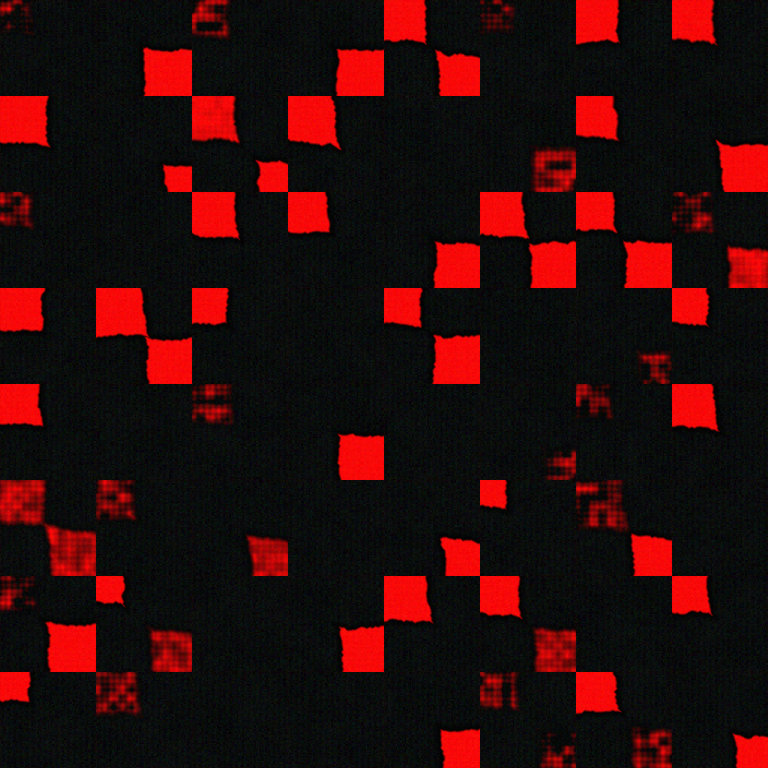
Give the GLSL for this pattern, as a three.js fragment shader.

```glsl
// Grid of near-black woven tiles with ragged red squares growing from opposite tile corners.
varying vec2 vUv;

const float TILES = 8.0;            // tiles along each side
const float GRAIN_CELLS = 512.0;    // grain cells along each side
const float WEAVE_FREQ = 16.0;      // weave threads per tile
const float TOP_LEFT_SHARE = 0.58;  // chance of a square in the top left corner
const float LOW_RIGHT_SHARE = 0.46; // chance of a square in the lower right corner
const float MIN_SIZE = 0.26;        // square side in tiles
const float MAX_SIZE = 0.50;
const float EDGE_SOFT = 0.017;      // half width of the free edges
const float HALO_WIDTH = 0.09;      // dark rim outside the free edges
const float GRAIN_AMOUNT = 0.045;
const float TAU = 6.2831853;
const vec3 GROUND = vec3(0.036, 0.047, 0.046);
const vec3 RED = vec3(0.99, 0.035, 0.035);

vec3 hash3(vec2 p) {
  vec3 q = fract(p.xyx * vec3(0.1031, 0.1030, 0.0973));
  q += dot(q, q.yxz + 33.33);
  return fract((q.xxy + q.yzz) * q.zyx);
}

float valueNoise(vec2 p) {
  vec2 i = floor(p);
  vec2 f = fract(p);
  f = f * f * (3.0 - 2.0 * f);
  float low = mix(hash3(i).x, hash3(i + vec2(1.0, 0.0)).x, f.x);
  float high = mix(hash3(i + vec2(0.0, 1.0)).x, hash3(i + 1.0).x, f.x);
  return mix(low, high, f.y);
}

// Wavering outline of a free edge, flared towards the outer corner.
float freeEdge(float along, float size, float tilt, float seed) {
  float t = clamp(along / size, 0.0, 1.1);
  float wave = valueNoise(vec2(along * 9.0, seed)) - 0.5;
  float fray = valueNoise(vec2(along * 34.0, seed + 7.0)) - 0.5;
  return size * (0.98 + tilt * (t - 0.5) + 0.05 * t * t * t * t) + 0.035 * wave + 0.018 * fray;
}

// x: red coverage, y: dark halo, for a square anchored at q = 0.
vec2 cornerSquare(vec2 q, vec2 id, float share, float seed, float weave) {
  vec3 pick = hash3(id + seed);
  vec3 form = hash3(id + seed + 53.0);
  if (pick.x > share) return vec2(0.0);

  float size = mix(MIN_SIZE, MAX_SIZE, pow(pick.y, 0.65));
  float key = floor(pick.z * 400.0) + seed;
  vec2 tilt = (form.xy - 0.5) * 0.16;
  vec2 reach = vec2(freeEdge(q.y, size, tilt.x, key),
                    freeEdge(q.x, size, tilt.y, key + 31.0));
  vec2 gap = q - reach;
  float outside = max(gap.x, gap.y);

  // Small squares are more often worn away in patches.
  float wear = smoothstep(0.64, 1.0, form.z + 0.22 * (1.0 - pick.y) - 0.06);
  float patches = valueNoise(q * 11.0 + key);
  float soft = EDGE_SOFT + 0.035 * wear;
  float cover = 1.0 - smoothstep(-soft, soft, outside);
  float level = 1.15 - wear * (0.15 + 1.15 * patches + 0.35 * weave);
  cover *= clamp(level, 0.0, 1.0);

  // Anchored sides stay crisp on the tile border.
  vec2 crisp = smoothstep(-0.006, 0.006, q);
  cover *= crisp.x * crisp.y;
  float halo = (1.0 - smoothstep(0.0, HALO_WIDTH, outside)) * (1.0 - 0.6 * wear);
  return vec2(cover, halo);
}

void main() {
  vec2 grid = vec2(vUv.x, 1.0 - vUv.y) * TILES;
  vec2 id = floor(grid);
  vec2 local = fract(grid);

  // Weave and fine coloured grain
  vec2 threads = 0.5 + 0.5 * cos(TAU * WEAVE_FREQ * local);
  float weave = 0.5 * (threads.x + threads.y);
  vec2 cell = floor(vUv * GRAIN_CELLS);
  vec3 grain = hash3(cell) + hash3(cell + 617.0) - 1.0;
  float cloud = valueNoise(grid * 5.0) - 0.5;

  // Squares at both corners of the tile
  vec2 first = cornerSquare(local, id, TOP_LEFT_SHARE, 11.0, weave);
  vec2 second = cornerSquare(1.0 - local, id, LOW_RIGHT_SHARE, 137.0, weave);
  float cover = max(first.x, second.x);
  float halo = max(first.y, second.y);

  // Ground, with dim seams between tiles
  vec2 border = min(local, 1.0 - local);
  float seam = 1.0 - smoothstep(0.0, 0.03, min(border.x, border.y));
  vec3 ground = GROUND + grain * GRAIN_AMOUNT * vec3(0.7, 1.0, 1.0);
  ground += 0.012 * (threads.x - 0.5) + 0.012 * cloud;
  ground += seam * vec3(0.012, -0.006, -0.006);
  ground *= 1.0 - 0.75 * halo;

  vec3 red = RED + grain * vec3(0.02, 0.035, 0.035) - vec3(0.03, 0.0, 0.0) * weave;
  gl_FragColor = vec4(clamp(mix(ground, red, cover), 0.0, 1.0), 1.0);
}
```
